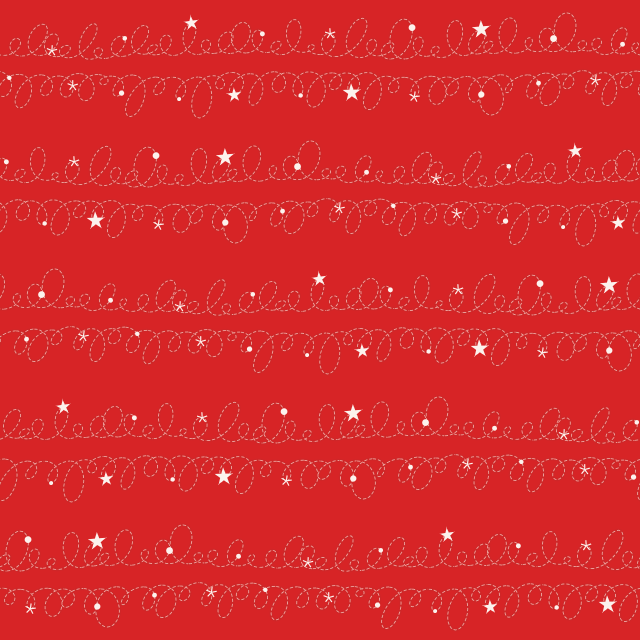
Reproduce this pattern procedurally as a WebGL 1 fragment shader.

```glsl
precision highp float;
// Dashed white thread in rows of cursive loops, hung with stars, asterisks and beads on red.
uniform vec2 u_resolution;

const float TAU = 6.2831853;

float hash(float n, float seed) {
  return fract(sin(n * 12.9898 + seed * 78.233 + 3.7) * 43758.5453);
}

// Fold the plane into one half of a five-fold sector.
vec2 foldFive(vec2 p, float turn) {
  float sector = TAU / 5.0;
  float a = mod(atan(p.x, p.y) + turn + 0.5 * sector, sector) - 0.5 * sector;
  return length(p) * vec2(cos(a), abs(sin(a)));
}

float starDistance(vec2 q, float radius) {
  return dot(q - vec2(radius, 0.0), vec2(0.328, 0.944));
}

float asteriskDistance(vec2 q, float radius) {
  return length(q - vec2(clamp(q.x, 0.0, radius), 0.0)) - 0.09;
}

// Where one loop of thread meets the next.
vec2 knot(float i, float count, float strand) {
  float id = mod(i + 0.5, count) - 0.5;
  float shift = 0.5 * (hash(id, strand) - 0.5);
  return vec2((i + shift) * 100.0 / count, 0.6 * hash(id, strand + 2.0));
}

// Point on a loop from knot a to knot b; shape holds width, height and slant.
vec2 threadPoint(float t, vec2 a, vec2 b, vec3 shape) {
  float lift = shape.y * (0.5 - 0.5 * cos(TAU * t));
  float x = mix(a.x, b.x, t) + shape.x * sin(TAU * t) + shape.z * lift;
  return vec2(x, mix(a.y, b.y, smoothstep(0.0, 1.0, t)) + lift);
}

float coverage(float d, float pixel) {
  return clamp(0.5 - d / pixel, 0.0, 1.0);
}

void main() {
  // The canvas is 100 units high; each of five rows is shifted by 40 units.
  float pixel = 100.0 / u_resolution.y;
  vec2 canvas = gl_FragCoord.xy * pixel;
  float down = 100.0 - canvas.y;
  float row = floor(down / 20.0);
  float v = down - 20.0 * row;
  float x = mod(canvas.x + 40.0 * row, 100.0);

  // The upper strand loops upward, the lower strand is mirrored.
  float strand = step(10.0, v);
  float y = mix(8.9 - v, v - 11.3, strand);
  y += 0.4 * sin(TAU * x / 50.0 + 2.0 * strand);
  float count = 36.0 - 3.0 * strand;
  float every = 4.0 - strand;

  float thread = 0.0;
  float ornament = 0.0;
  float nearest = 10.0;

  for (int n = 0; n < 36; n++) {
    float i = float(n);
    if (i > count - 0.5) break;
    vec2 a = knot(i, count, strand);
    vec2 b = knot(i + 1.0, count, strand);
    vec2 p = vec2(mod(x - a.x + 50.0, 100.0) - 50.0, y);
    if (abs(p.x) > 9.0) continue;
    b.x -= a.x;
    a.x = 0.0;

    // One tall loop among two small ones, with loops under ornaments raised.
    float r = hash(i, strand + 4.0);
    float tall = step(abs(mod(i, 3.0) - 1.0), 0.5);
    float size = mix(0.4 * r, 0.55 + 0.45 * r, tall);
    float k = (i - 2.0 + 2.0 * strand) / every;
    bool decorated = abs(k - floor(k + 0.5)) < 0.1;
    if (decorated) size = max(size, 0.35 + 0.2 * r);
    float width = 1.1 + 1.5 * size * (0.6 + 0.4 * hash(i, strand + 6.0));
    float slant = 0.45 * hash(i, strand + 8.0) * (1.0 - 2.0 * strand);
    vec3 shape = vec3(width, 1.3 + 5.2 * size, slant);

    // Dashes follow the length along the loop.
    vec2 start = a;
    float travelled = 0.0;
    for (int s = 1; s <= 28; s++) {
      vec2 end = threadPoint(float(s) / 28.0, a, b, shape);
      vec2 along = end - start;
      float len = length(along);
      float h = clamp(dot(p - start, along) / (len * len), 0.0, 1.0);
      float d = length(p - start - along * h);
      float phase = abs(fract((travelled + h * len) / 0.8) - 0.5);
      float dash = coverage((phase - 0.31) * 0.8, pixel);
      thread = max(thread, dash * coverage(d - 0.065, pixel));
      nearest = min(nearest, d);
      travelled += len;
      start = end;
    }

    if (decorated) {
      k = floor(k + 0.5);
      bool isStar = abs(abs(k - 4.0 - strand) - 2.0 + strand) < 0.5;
      bool isAsterisk = abs(mod(k + 0.1, every) - 0.1 - strand) < 0.5 && k < 7.5 + 3.0 * strand;
      float t = isStar ? 0.5 : 0.15 + 0.35 * hash(i, strand + 10.0);
      vec2 c = p - threadPoint(t, a, b, shape);
      c.y *= 1.0 - 2.0 * strand;
      vec2 q = foldFive(c, 0.5 * hash(i, 12.0) - 0.25);
      float d = length(c) - mix(0.24, 0.58, hash(k, strand + 14.0));
      if (isAsterisk) d = asteriskDistance(q, 0.75);
      if (isStar) d = starDistance(q, k > 5.5 ? 1.45 : 1.15);
      ornament = max(ornament, coverage(d, pixel));
    }
  }

  // Red cloth, faintly darker beside the thread.
  vec3 color = mix(vec3(0.845, 0.14, 0.15), vec3(0.78, 0.16, 0.16), 0.6 * (1.0 - smoothstep(0.1, 0.4, nearest)));
  color = mix(color, vec3(0.97, 0.8, 0.77), 0.8 * thread);
  color = mix(color, vec3(0.99, 0.95, 0.93), ornament);
  gl_FragColor = vec4(color, 1.0);
}
```
